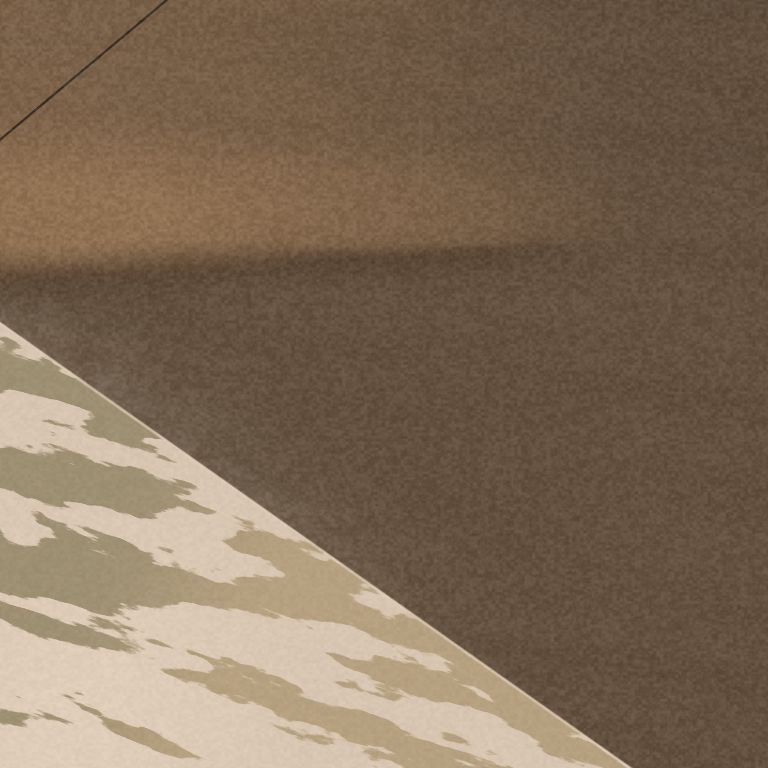
A three.js fragment shader for this texture:

```glsl
// A brown textile floor crossed by a soft shadow, with the corner of a pale rug.
// The rug is a half-plane whose motif is a union of stretched ellipses, frayed
// by streaky noise; the floor is layered gradients with fine woven grain.

#define FLOOR_DARK vec3(0.375, 0.305, 0.240)
#define FLOOR_WARM vec3(0.570, 0.445, 0.325)
#define SCUFF      vec3(0.500, 0.435, 0.370)
#define CREAM      vec3(0.845, 0.775, 0.695)
#define OLIVE      vec3(0.605, 0.550, 0.435)
#define GOLD       vec3(0.705, 0.620, 0.490)
#define RUG_TOP    0.581
#define RUG_SLOPE  0.706
#define FRAY       0.055
#define GRAIN      0.105
#define SOFT       0.0015

varying vec2 vUv;

float hash(vec2 p) {
  vec3 q = fract(p.xyx * 0.1031);
  q += dot(q, q.yzx + 33.33);
  return fract((q.x + q.y) * q.z);
}

float noise(vec2 p) {
  vec2 i = floor(p), f = fract(p);
  f = f * f * (3.0 - 2.0 * f);
  return mix(mix(hash(i), hash(i + vec2(1.0, 0.0)), f.x),
             mix(hash(i + vec2(0.0, 1.0)), hash(i + 1.0), f.x), f.y);
}

float fbm(vec2 p) {
  float sum = 0.0, amp = 0.5;
  for (int i = 0; i < 5; i++) {
    sum += amp * noise(p);
    p = p * 2.03 + 17.3;
    amp *= 0.5;
  }
  return sum;
}

vec2 turn(vec2 p, float a) {
  float c = cos(a), s = sin(a);
  return vec2(c * p.x + s * p.y, c * p.y - s * p.x);
}

// Approximate depth inside a tilted ellipse, positive within
float blob(vec2 p, vec2 centre, vec2 size, float tilt) {
  return (1.0 - length(turn(p - centre, tilt) / size)) * size.y;
}

float motifDepth(vec2 p) {
  // Olive masses on the left, with cream openings
  float m = blob(p, vec2(0.10, 0.470), vec2(0.150, 0.043), -0.40);
  m = max(m, blob(p, vec2(0.06, 0.315), vec2(0.260, 0.098), -0.15));
  m = min(m, -blob(p, vec2(0.02, 0.475), vec2(0.065, 0.013), -0.15));
  m = min(m, -blob(p, vec2(0.07, 0.425), vec2(0.120, 0.013), -0.12));
  m = min(m, -blob(p, vec2(0.01, 0.330), vec2(0.050, 0.024), -0.50));
  m = min(m, -blob(p, vec2(0.22, 0.303), vec2(0.150, 0.030), -0.20));
  // Golden drifts toward the lower right
  m = max(m, blob(p, vec2(0.39, 0.265), vec2(0.140, 0.030), -0.52));
  m = max(m, blob(p, vec2(0.35, 0.222), vec2(0.190, 0.022), -0.20));
  m = max(m, blob(p, vec2(0.66, 0.095), vec2(0.230, 0.024), -0.62));
  m = max(m, blob(p, vec2(0.55, 0.115), vec2(0.095, 0.026), -0.20));
  m = max(m, blob(p, vec2(0.47, 0.050), vec2(0.220, 0.026), -0.34));
  m = max(m, blob(p, vec2(0.56, 0.010), vec2(0.110, 0.032), -0.30));
  // Small streaks
  m = max(m, blob(p, vec2(0.06, 0.186), vec2(0.120, 0.019), -0.25));
  m = max(m, blob(p, vec2(0.02, 0.068), vec2(0.045, 0.008), -0.15));
  return max(m, blob(p, vec2(0.21, 0.025), vec2(0.060, 0.009), -0.50));
}

vec3 rugColour(vec2 p, float depth) {
  vec2 q = turn(p, -0.32);
  float fray = fbm(q * vec2(16.0, 62.0)) - 0.485;
  float motif = smoothstep(-0.0025, 0.0025, motifDepth(p) + FRAY * fray);
  vec3 cream = CREAM + 0.03 * (1.0 - smoothstep(0.0, 0.35, length(p - vec2(0.1, 0.08))));
  vec3 ink = mix(OLIVE, GOLD, smoothstep(0.12, 0.40, p.x + 0.5 * (0.3 - p.y)));
  vec3 col = mix(cream, ink, motif * 0.95);
  // Pale bound rim
  return mix(col, CREAM + 0.02, 0.75 * (1.0 - smoothstep(0.002, 0.005, depth)));
}

vec3 floorColour(vec2 p, float gap) {
  // Light above a shadow line that sharpens toward the right
  float line = mix(0.650, 0.688, min(p.x / 0.8, 1.0));
  float blur = mix(0.035, 0.006, smoothstep(0.1, 0.6, p.x));
  float lit = smoothstep(-blur, blur, p.y - line + 0.008 * (noise(p * vec2(9.0, 30.0)) - 0.5));
  float across = 1.0 - smoothstep(0.0, 0.95, p.x);
  float band = exp(-pow((p.y - 0.725) / 0.085, 2.0));
  float warm = lit * (0.48 * across + band * (0.40 * across + 0.17 * (1.0 - smoothstep(0.55, 0.85, p.x))));
  // Broad brushed streaks
  float streak = fbm(turn(p, -0.12) * vec2(3.5, 22.0)) - 0.485;
  vec3 col = mix(FLOOR_DARK, FLOOR_WARM, clamp(warm + 0.22 * streak + 0.07, 0.0, 1.0));
  col -= 0.035 * exp(-pow((p.y - line + 0.012) / 0.022, 2.0)) * (1.0 - smoothstep(0.6, 0.85, p.x));
  // Worn nap beside the rug
  float wear = exp(-gap / 0.07) * smoothstep(0.75, 0.25, p.x) * smoothstep(0.65, 0.56, p.y);
  col = mix(col, SCUFF, wear * (0.15 + 0.8 * fbm(turn(p, -0.5) * vec2(25.0, 60.0))));
  // Thin dark seam in the upper left
  float seam = abs(p.y - 0.818 - 0.838 * p.x) / 1.305;
  return mix(col, vec3(0.20, 0.16, 0.13), 0.85 * (1.0 - smoothstep(0.0008, 0.0008 + SOFT, seam)));
}

void main() {
  vec2 p = vUv;
  float gap = (p.y - RUG_TOP + RUG_SLOPE * p.x) / sqrt(1.0 + RUG_SLOPE * RUG_SLOPE);
  float onRug = 1.0 - smoothstep(-SOFT, SOFT, gap);
  vec3 col = mix(floorColour(p, max(gap, 0.0)), rugColour(p, max(-gap, 0.0)), onRug);
  // Woven grain, finer and fainter on the rug
  float weave = 0.65 * noise(p * vec2(210.0, 260.0)) + 0.35 * noise(p * 430.0 + 7.0) - 0.5;
  col += GRAIN * weave * mix(1.0, 0.45, onRug);
  gl_FragColor = vec4(col, 1.0);
}
```
